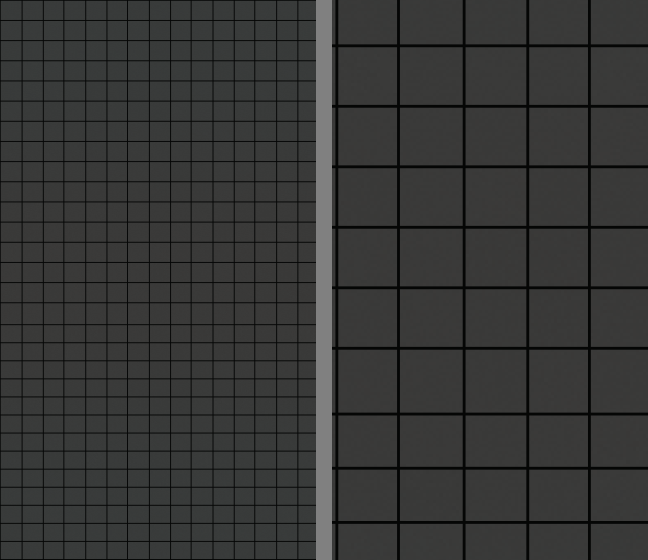
Left: the whole. Right: its middle third, enlarged.
Reproduce this pattern procedurally as a Shadertoy shader.

```glsl
// A charcoal sheet ruled with thin black lines into a grid of tiles.
// Columns share one pitch; rows come in two bands, the lower one tighter.
// Each line is a distance to the nearest rule, box-filtered to coverage.

// Columns, as fractions of the canvas width
const float COL_START = 0.0028;
const float COL_PITCH = 0.06713;
const float COL_NUDGE = 0.0021;     // every third line sits a little left

// Rows, measured down from the top as fractions of the canvas height
const float UPPER_START = 0.0005;
const float UPPER_PITCH = 0.03601;
const float UPPER_ROWS  = 15.0;
const float LOWER_START = 0.5798;
const float LOWER_PITCH = 0.03225;
const float LOWER_ROWS  = 13.0;

const float LINE_WIDTH = 0.0017;    // fraction of the canvas height
const float GRAIN_CELLS = 512.0;    // grain cells along the height
const float GRAIN_AMOUNT = 0.006;
const float TILE_VARIATION = 0.004;

const vec3 TILE_COLOUR = vec3(0.222, 0.231, 0.228);
const vec3 WARM_COLOUR = vec3(0.226, 0.225, 0.221);
const vec3 LINE_COLOUR = vec3(0.018, 0.022, 0.020);

float hash(vec2 p) {
    return fract(sin(dot(p, vec2(127.1, 311.7))) * 43758.5453);
}

// Distance to the nearest column line, in canvas widths
float columnDistance(float x) {
    float k = round((x - COL_START) / COL_PITCH);
    float nudge = mod(k, 3.0) < 0.5 ? COL_NUDGE : 0.0;
    return abs(x - COL_START - k * COL_PITCH + nudge);
}

// Distance to the nearest line of one band of rows, in canvas heights
float bandDistance(float y, float start, float pitch, float rows) {
    float k = clamp(round((y - start) / pitch), 0.0, rows);
    return abs(y - start - k * pitch);
}

// Share of a pixel covered by a line; all lengths in pixels
float lineCoverage(float d, float width) {
    float h = 0.5 * width;
    return clamp(min(d + 0.5, h) - max(d - 0.5, -h), 0.0, 1.0);
}

void mainImage(out vec4 fragColor, in vec2 fragCoord) {
    vec2 uv = fragCoord / iResolution.xy;
    float down = 1.0 - uv.y;

    // Rules
    float rowGap = min(bandDistance(down, UPPER_START, UPPER_PITCH, UPPER_ROWS),
                       bandDistance(down, LOWER_START, LOWER_PITCH, LOWER_ROWS));
    float width = LINE_WIDTH * iResolution.y;
    float column = lineCoverage(columnDistance(uv.x) * iResolution.x, width);
    float row = lineCoverage(rowGap * iResolution.y, width);
    float ink = 1.0 - (1.0 - column) * (1.0 - row);

    // Tile surface: warmer towards the middle, with faint uneven tone
    float warmth = 1.0 - smoothstep(0.05, 0.4, abs(down - 0.5));
    vec3 colour = mix(TILE_COLOUR, WARM_COLOUR, warmth);
    bool lower = down > LOWER_START;
    float rowId = lower ? 20.0 + floor((down - LOWER_START) / LOWER_PITCH)
                        : floor((down - UPPER_START) / UPPER_PITCH);
    vec2 tile = vec2(floor((uv.x - COL_START) / COL_PITCH), rowId);
    vec2 grainCell = floor(fragCoord / iResolution.y * GRAIN_CELLS);
    colour += (hash(tile) - 0.5) * TILE_VARIATION;
    colour += (hash(grainCell) - 0.5) * GRAIN_AMOUNT;

    fragColor = vec4(mix(colour, LINE_COLOUR, ink), 1.0);
}
```
